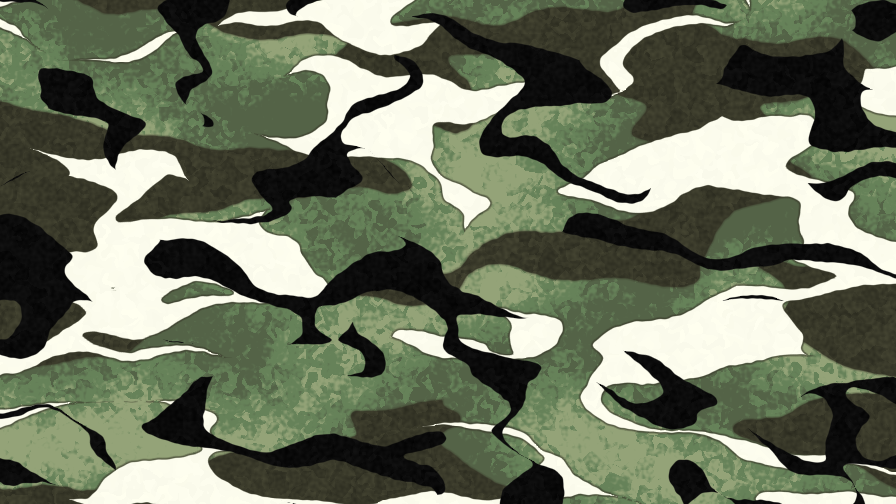
Give the GLSL for this pattern, as a Shadertoy shader.

```glsl
const vec3 CREAM = vec3(0.99, 0.99, 0.93);
const vec3 INK = vec3(0.04, 0.04, 0.04);
const vec3 BROWN = vec3(0.22, 0.22, 0.16);
const vec3 GREEN_DARK = vec3(0.33, 0.39, 0.28);
const vec3 GREEN_MID = vec3(0.40, 0.51, 0.35);
const vec3 GREEN_LIGHT = vec3(0.58, 0.64, 0.47);

// Feature frequencies per canvas height; the wide ones run horizontally
const vec2 GROUND_FREQ = vec2(1.5, 4.6);
const vec2 CREAM_FREQ = vec2(2.1, 6.2);
const vec2 INK_FREQ = vec2(3.1, 6.2);
const float GROUND_BIAS = 0.056;   // larger gives more green
const float CREAM_WIDTH = 0.037;   // larger gives thicker streaks
const float INK_WIDTH = 0.033;
const float TAPER = 0.42;          // how strongly strokes swell and end
const float INK_SLANT = 0.12;
const float LOBE_WARP = 0.045;
const float EDGE_WARP = 0.003;
const float OUTLINE = 0.005;
const float PATCH_FREQ = 62.0;
const float NOISE_SIGMA = 0.216;   // standard deviation of gradientNoise

vec2 hash22(vec2 p) {
    vec3 q = fract(p.xyx * vec3(0.1031, 0.1030, 0.0973));
    q += dot(q, q.yzx + 33.33);
    return fract((q.xx + q.yz) * q.zy);
}

float corner(vec2 cell, vec2 offset) {
    float angle = 6.2832 * hash22(cell).x;
    return dot(vec2(cos(angle), sin(angle)), offset);
}

float gradientNoise(vec2 p) {
    vec2 i = floor(p), f = p - i;
    vec2 u = f * f * f * (f * (f * 6.0 - 15.0) + 10.0);
    vec2 e = vec2(1.0, 0.0);
    return mix(mix(corner(i, f), corner(i + e, f - e), u.x),
               mix(corner(i + e.yx, f - e.yx), corner(i + 1.0, f - 1.0), u.x), u.y);
}

float lobedNoise(vec2 p) {
    return 0.8 * gradientNoise(p) + 0.28 * gradientNoise(p * 2.1 + 17.3);
}

vec2 warp(vec2 p, float freq) {
    return vec2(gradientNoise(p * freq + 41.7), gradientNoise(p * freq + 83.2));
}

// Random tone of the nearest scattered point: small flat dabs of paint
float paintPatch(vec2 p) {
    vec2 cell = floor(p);
    float nearest = 9.0, tone = 0.0;
    for (int y = -1; y <= 1; y++)
    for (int x = -1; x <= 1; x++) {
        vec2 c = cell + vec2(x, y);
        vec2 d = c + hash22(c) - p;
        if (dot(d, d) < nearest) {
            nearest = dot(d, d);
            tone = hash22(c + 57.0).y;
        }
    }
    return tone - 0.5;
}

// Ribbon along the zero line of a noise, swelling and tapering; positive inside
float stroke(vec2 p, float width, float seed) {
    float swell = gradientNoise(p * vec2(1.15, 0.95) + seed * 1.7 + 9.4);
    return width + TAPER * swell - abs(lobedNoise(p + seed));
}

// Turns a field into an approximate distance in canvas heights
float toDistance(float field) {
    float slope = length(vec2(dFdx(field), dFdy(field))) * iResolution.y;
    return field / max(slope, 0.001);
}

float cover(float dist) {
    float pixel = 0.8 / iResolution.y;
    return smoothstep(-pixel, pixel, dist);
}

float rim(float dist) {
    return 1.0 - smoothstep(0.0, OUTLINE, abs(dist));
}

void mainImage(out vec4 fragColor, in vec2 fragCoord) {
    vec2 uv = fragCoord / iResolution.y;
    vec2 p = uv + LOBE_WARP * warp(uv, 6.0) + EDGE_WARP * warp(uv, 55.0);

    // Shapes
    float ground = toDistance(lobedNoise(p * GROUND_FREQ + 5.6) + GROUND_BIAS);
    float cream = toDistance(stroke(p * CREAM_FREQ, CREAM_WIDTH, 23.1));
    vec2 slanted = vec2(p.x, p.y + INK_SLANT * p.x);
    float ink = toDistance(stroke(slanted * INK_FREQ, INK_WIDTH, 71.8));

    // Mottled paint
    float dab = paintPatch(uv * PATCH_FREQ + 1.5 * warp(uv, 40.0));
    float grain = gradientNoise(uv * 110.0);
    float tone = gradientNoise(uv * vec2(2.6, 4.2) + 31.0) / NOISE_SIGMA;
    tone = 0.8 * tone + 1.3 * dab + 0.8 * grain;
    vec3 green = mix(GREEN_DARK, GREEN_MID, smoothstep(-0.75, 0.1, tone));
    green = mix(green, GREEN_LIGHT, smoothstep(0.4, 1.3, tone));
    vec3 brown = BROWN * (1.0 + 0.22 * dab + 0.25 * grain);
    vec3 black = INK * (1.0 + 0.7 * dab + 0.8 * grain);

    // Layers, with a thin dark seam around each colour
    vec3 color = mix(brown, green, cover(ground));
    color = mix(color, BROWN, 0.4 * rim(ground));
    color = mix(color, BROWN, 0.7 * rim(cream));
    color = mix(color, CREAM * (1.0 + 0.02 * dab), cover(cream - 0.15 * OUTLINE));
    color = mix(color, black, cover(ink));

    fragColor = vec4(clamp(color, 0.0, 1.0), 1.0);
}
```
